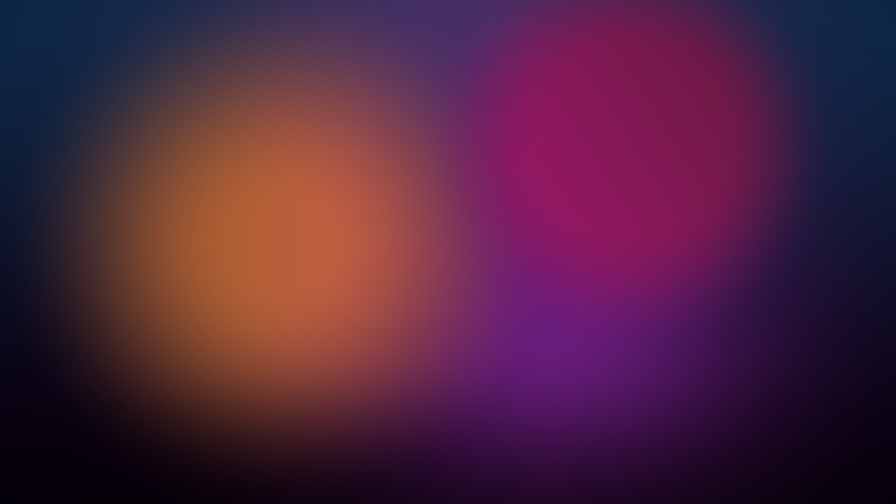
A Shadertoy shader for this background:

```glsl
// Soft, out-of-focus lights over a night-blue vertical gradient:
// an orange orb, a magenta disc and a violet haze, layered by blending
// radial falloffs. Lengths are in units of the canvas height.

// Gaussian falloff around a centre
float haze(vec2 p, vec2 centre, float tightness) {
    vec2 d = p - centre;
    return exp(-tightness * dot(d, d));
}

// Disc that is solid up to the inner radius and gone at the outer one
float softDisc(vec2 p, vec2 centre, float inner, float outer) {
    return 1.0 - smoothstep(inner, outer, length(p - centre));
}

void mainImage(out vec4 fragColor, in vec2 fragCoord) {
    vec2 p = fragCoord / iResolution.y;
    p.x *= 16.0 / 9.0 * iResolution.y / iResolution.x;

    // Night gradient: teal blue above, near black below
    vec3 color = mix(vec3(0.005, 0.0, 0.06), vec3(0.025, 0.15, 0.27),
                     smoothstep(0.05, 1.0, p.y));

    // Wide hazes: indigo at the top, violet below the middle
    color = mix(color, vec3(0.26, 0.20, 0.42), 0.8 * haze(p, vec2(0.92, 0.95), 5.0));
    color = mix(color, vec3(0.06, 0.0, 0.0) + color, haze(p, vec2(0.85, 0.52), 0.9));
    color = mix(color, vec3(0.41, 0.11, 0.48), haze(p, vec2(1.09, 0.36), 6.0));

    // Orange orb, redder towards its right
    vec3 orange = mix(vec3(0.67, 0.37, 0.19), vec3(0.76, 0.37, 0.26),
                      smoothstep(0.35, 0.75, p.x));
    color = mix(color, orange, softDisc(p, vec2(0.55, 0.515), 0.08, 0.56));

    // Magenta disc, brighter at its lower left
    vec3 magenta = mix(vec3(0.60, 0.09, 0.40), vec3(0.42, 0.10, 0.26),
                       smoothstep(-0.35, 0.35, dot(p - vec2(1.25, 0.72), vec2(0.8, 0.5))));
    color = mix(color, magenta, softDisc(p, vec2(1.25, 0.72), 0.17, 0.42));

    // Shade along the bottom edge
    color *= mix(0.45, 1.0, smoothstep(-0.12, 0.3, p.y));

    fragColor = vec4(color, 1.0);
}
```
